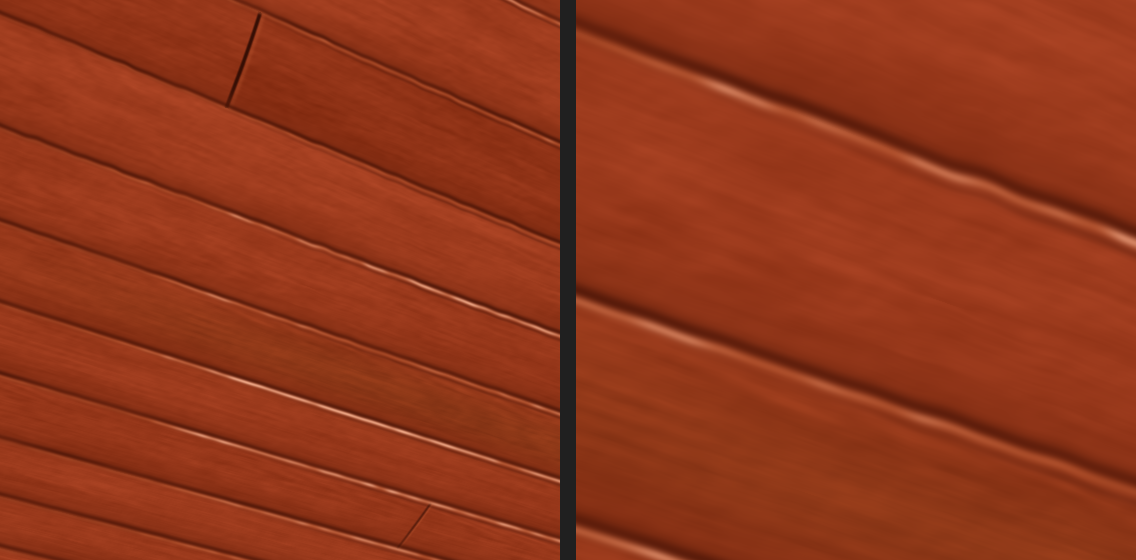
Left: the whole. Right: its middle third, enlarged.
A Shadertoy shader for this texture:

```glsl
// Reddish wooden boards receding in perspective, with glinting bevelled seams.
// Rays from a vanishing point are mapped to an even board index; the tone, grain,
// shadows, broken highlights and butt joints are then laid out in board space.

const vec2  VANISH      = vec2(5.86, -1.396); // where all the seams meet
const float HORIZON     = -1.7474;            // left-edge height of the last board
const float BOARD_SCALE = 35.72;              // perspective board spacing
const float BOARD_SHIFT = 11.2;
const float SLOPE_COS   = 0.935;              // vertical to perpendicular distance
const float JOINT_SKEW  = 0.061;              // sideways lean of a butt joint
const float GLINT_WIDTH = 0.0030;
const float GAP_WIDTH   = 0.0045;
const float SHADE_WIDTH = 0.030;

const vec3 WOOD_DARK  = vec3(0.51, 0.165, 0.06);
const vec3 WOOD_LIGHT = vec3(0.68, 0.270, 0.145);
const vec3 WOOD_BROWN = vec3(0.55, 0.235, 0.09);
const vec3 GAP_COLOR  = vec3(0.27, 0.070, 0.02);
const vec3 GLINT_WARM = vec3(0.80, 0.390, 0.22);
const vec3 GLINT_PALE = vec3(0.93, 0.650, 0.52);

// Joints: board index, position at the upper seam, half width, darkness
const vec4 JOINT_A = vec4(1.0, 0.465, 0.0026, 0.95);
const vec4 JOINT_B = vec4(6.0, 0.770, 0.0014, 0.60);

// Tone of boards -1..9 and glint strength of seams 0..9
const float TONE[11]  = float[11](0.65, 0.66, 0.30, 0.64, 0.56, 0.46, 0.52, 0.50, 0.58, 0.55, 0.60);
const float GLINT[10] = float[10](0.85, 0.50, 0.42, 0.75, 0.70, 0.95, 0.95, 0.70, 0.65, 0.70);

float hash(vec2 p) {
    return fract(sin(dot(p, vec2(127.1, 311.7))) * 43758.5453);
}

float noise(vec2 p) {
    vec2 i = floor(p), f = fract(p);
    f = f * f * (3.0 - 2.0 * f);
    return mix(mix(hash(i), hash(i + vec2(1, 0)), f.x),
               mix(hash(i + vec2(0, 1)), hash(i + vec2(1, 1)), f.x), f.y);
}

float fbm(vec2 p) {
    float sum = 0.0, amp = 0.5;
    for (int i = 0; i < 4; i++) {
        sum += amp * noise(p);
        p = p * 2.03 + 17.3;
        amp *= 0.5;
    }
    return sum / 0.9375;
}

float bell(float x, float width) {
    return exp(-x * x / (width * width));
}

float boardTone(float id) {
    return TONE[int(clamp(id + 1.0, 0.0, 10.0))];
}

// Adds a dark butt joint with a faintly lit right-hand edge
vec3 addJoint(vec3 col, vec4 joint, float id, float along, float px) {
    if (id != joint.x) return col;
    float d = along - joint.y;
    col = mix(col, GLINT_WARM, 0.25 * bell(d - 2.5 * joint.z, joint.z * 1.5));
    float line = 1.0 - smoothstep(joint.z - px, joint.z + 1.5 * px, abs(d));
    return mix(col, GAP_COLOR * 0.7, joint.w * line);
}

void mainImage(out vec4 fragColor, in vec2 fragCoord) {
    vec2 p = fragCoord / iResolution.xy;
    float px = 1.0 / iResolution.y;

    // Board space: k counts boards downward, across runs 0..1 inside each
    float spread = VANISH.x / (VANISH.x - p.x);
    float depth = VANISH.y + (p.y - VANISH.y) * spread - HORIZON;
    float k = BOARD_SCALE / depth - BOARD_SHIFT;
    k += 0.08 * bell(k - 2.1, 0.7) * (1.0 - 0.6 * p.x);
    float density = BOARD_SCALE / (depth * depth) * spread;
    float rough = noise(vec2(p.x * 45.0, floor(k + 0.5) * 7.0)) - 0.5;
    k += rough * 0.0025 * density * mix(1.0, 0.2, smoothstep(2.5, 5.0, k));

    float id = floor(k), across = fract(k);
    float along = p.x + JOINT_SKEW * across;
    float seam = floor(k + 0.5);
    float s = (k - seam) / density * SLOPE_COS; // positive below the seam

    // Wood: board tone, cloudy patches, fibres and arched growth rings
    float tone = mix(boardTone(seam - 1.0), boardTone(seam), smoothstep(-px, px, s));
    if (id == JOINT_A.x) tone += 0.12 * smoothstep(px, -px, along - JOINT_A.y);
    vec2 g = vec2(along, k + id * 3.7);
    float cloud = fbm(g * vec2(3.5, 4.0));
    float fibre = fbm(g * vec2(14.0, 22.0) + cloud);
    float fleck = noise(vec2(p.x * 75.0 + p.y * 40.0, p.y * 150.0 - p.x * 20.0));
    float bow = (across - 0.5) * (across - 0.5);
    float ring = sin(along * 70.0 + bow * 45.0 + cloud * 14.0);
    float ringMask = smoothstep(0.45, 0.75, noise(g * vec2(5.0, 1.5) + 9.0));
    tone += 0.50 * (cloud - 0.5) + 0.45 * (fibre - 0.5) + 0.14 * (fleck - 0.5);
    tone += 0.07 * ring * ringMask + 0.12 * (0.5 - across);
    vec3 col = mix(WOOD_DARK, WOOD_LIGHT, clamp(tone, -0.2, 1.25));
    float brown = bell(k - 4.5, 0.45) * smoothstep(0.0, 0.9, p.x + 0.25);
    col = mix(col, WOOD_BROWN * (0.8 + 0.4 * tone), 0.55 * brown);

    col = addJoint(col, JOINT_A, id, along, px);
    col = addJoint(col, JOINT_B, id, along, px);

    // Seam: soft shade and thin gap above, glint on the bevel below
    float shade = s < 0.0 ? bell(s, SHADE_WIDTH) : bell(s, GAP_WIDTH);
    col = mix(col, WOOD_DARK * 0.88, 0.48 * shade);
    float wear = noise(vec2(p.x * 9.0, seam * 5.3));
    col = mix(col, GAP_COLOR, (0.45 + 0.3 * wear) * bell(s + 0.005, GAP_WIDTH));
    col = mix(col, GAP_COLOR, 0.35 * smoothstep(0.3, 0.8, p.x) * bell(s - 0.007, 0.003));
    float glint = GLINT[int(clamp(seam, 0.0, 9.0))];
    glint *= mix(0.40, 1.0, smoothstep(0.05, 0.5, p.x)) * (0.6 + 0.5 * wear);
    glint *= 0.75 + 0.5 * noise(vec2(p.x * 50.0, seam * 3.1));
    vec3 glintColor = mix(GLINT_WARM, GLINT_PALE, smoothstep(0.45, 0.95, glint));
    col = mix(col, glintColor, clamp(glint, 0.0, 1.0) * bell(s - 0.001, GLINT_WIDTH));

    fragColor = vec4(clamp(col, 0.0, 1.0), 1.0);
}
```
